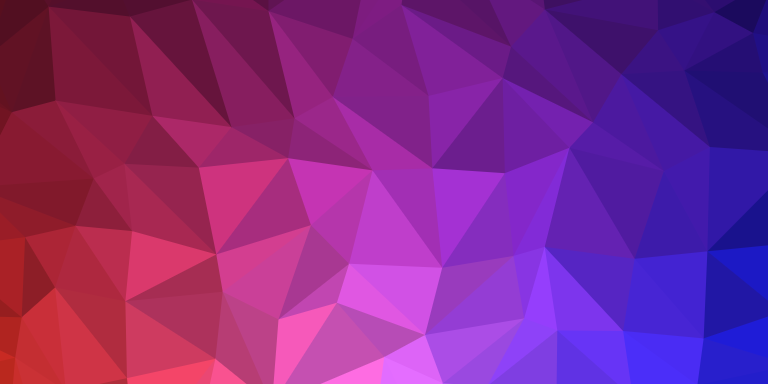
A Shadertoy shader for this background:

```glsl
// Low-poly mosaic of flat triangles, from dark red through magenta to deep blue.

#define ROWS 5.4         // mesh cells over the canvas height
#define JITTER 0.41      // vertex shift in cells, kept below one half
#define CONTRAST 0.32    // spread of brightness between facets
#define HUE_DRIFT 0.045  // sideways shift of the colour lookup per facet
#define SEED 17.0        // layout of the mesh

vec2 hash22(vec2 p) {
    vec3 q = fract(vec3(p.xyx) * vec3(0.1031, 0.1030, 0.0973));
    q += dot(q, q.yzx + 33.33);
    return fract((q.xx + q.yz) * q.zy);
}

float cross2(vec2 a, vec2 b) { return a.x * b.y - a.y * b.x; }

// Five evenly spaced colour stops
vec3 ramp(vec3 a, vec3 b, vec3 c, vec3 d, vec3 e, float x) {
    vec4 t = clamp(4.0 * x - vec4(0.0, 1.0, 2.0, 3.0), 0.0, 1.0);
    return mix(mix(mix(mix(a, b, t.x), c, t.y), d, t.z), e, t.w);
}

// Smooth colour field behind the facets, uv from 0 to 1
vec3 colourField(vec2 uv) {
    vec3 top = ramp(vec3(0.28, 0.05, 0.10), vec3(0.40, 0.07, 0.25),
                    vec3(0.44, 0.10, 0.46), vec3(0.28, 0.07, 0.43),
                    vec3(0.11, 0.04, 0.40), uv.x);
    vec3 middle = ramp(vec3(0.50, 0.09, 0.14), vec3(0.70, 0.17, 0.38),
                       vec3(0.70, 0.19, 0.73), vec3(0.42, 0.13, 0.74),
                       vec3(0.12, 0.08, 0.61), uv.x);
    vec3 bottom = ramp(vec3(0.75, 0.16, 0.12), vec3(0.86, 0.26, 0.42),
                       vec3(0.89, 0.42, 0.93), vec3(0.42, 0.22, 0.95),
                       vec3(0.07, 0.10, 0.85), uv.x);
    vec3 lower = mix(bottom, middle, clamp(2.0 * uv.y, 0.0, 1.0));
    return mix(lower, top, clamp(2.0 * uv.y - 1.0, 0.0, 1.0));
}

// Grid corner moved by a random offset
vec2 meshVertex(vec2 corner) {
    return corner + JITTER * (2.0 * hash22(corner + SEED) - 1.0);
}

// Signed distance to the line a-b, positive on its left
float leftOf(vec2 p, vec2 a, vec2 b) {
    return cross2(b - a, p - a) / max(length(b - a), 1e-4);
}

// Adds one counterclockwise facet, weighted by its pixel coverage
void addFacet(inout vec4 sum, vec2 p, vec2 a, vec2 b, vec2 c, float pixel, vec2 size) {
    float inside = min(leftOf(p, a, b), min(leftOf(p, b, c), leftOf(p, c, a)));
    float coverage = clamp(0.5 + inside / pixel, 0.0, 1.0);
    if (coverage <= 0.0) return;
    vec2 centre = (a + b + c) / 3.0;
    vec2 tone = hash22(floor(centre * 64.0) + SEED) - 0.5;
    vec2 uv = centre / size + vec2(HUE_DRIFT * tone.y, 0.0);
    vec3 colour = colourField(uv) * (1.0 + CONTRAST * tone.x);
    sum += coverage * vec4(colour, 1.0);
}

void mainImage(out vec4 fragColor, in vec2 fragCoord) {
    float pixel = ROWS / iResolution.y;
    vec2 p = fragCoord * pixel;
    vec2 size = iResolution.xy * pixel;
    vec2 home = floor(p);
    vec4 sum = vec4(0.0);

    // Split each nearby quad along the diagonal that gives the fuller facets
    for (int j = -1; j <= 1; j++) {
        for (int i = -1; i <= 1; i++) {
            vec2 cell = home + vec2(i, j);
            vec2 a = meshVertex(cell);
            vec2 b = meshVertex(cell + vec2(1.0, 0.0));
            vec2 c = meshVertex(cell + vec2(1.0, 1.0));
            vec2 d = meshVertex(cell + vec2(0.0, 1.0));
            float splitAC = min(cross2(b - a, c - a), cross2(c - a, d - a));
            float splitBD = min(cross2(b - a, d - a), cross2(c - b, d - b));
            if (splitAC > splitBD) {
                addFacet(sum, p, a, b, c, pixel, size);
                addFacet(sum, p, a, c, d, pixel, size);
            } else {
                addFacet(sum, p, a, b, d, pixel, size);
                addFacet(sum, p, b, c, d, pixel, size);
            }
        }
    }
    fragColor = vec4(clamp(sum.rgb / max(sum.a, 1e-4), 0.0, 1.0), 1.0);
}
```
